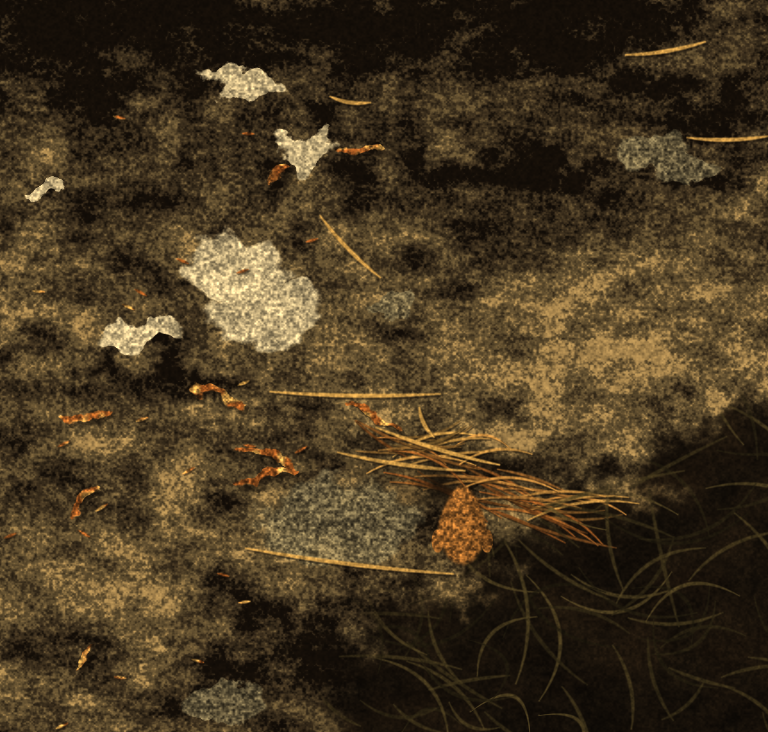
Write a WebGL 2 fragment shader that draws this texture.

```glsl
#version 300 es
precision highp float;
// Sunlit weathered rock with pale lichen, fallen needles and a small toad,
// bordered by grass in deep shade at the lower right. Layered noise tones the
// stone; soft blobs, warped ellipses and bent strands add the rest.
uniform vec2 u_resolution;
out vec4 outColor;

const vec3 SOIL = vec3(.08, .055, .03);
const vec3 EARTH = vec3(.23, .18, .11);
const vec3 STONE = vec3(.37, .3, .18);
const vec3 SUNLIT = vec3(.63, .5, .29);
const vec3 LICHEN = vec3(.85, .75, .54);
const vec3 SLATE = vec3(.47, .42, .29);
const vec3 AMBER = vec3(.86, .64, .3);
const vec3 RUST = vec3(.6, .32, .12);
const vec3 GRASS = vec3(.34, .28, .14);
const float BASE_TONE = .5;
const float MOTTLE = .9;
const float GRAIN = .5;

// Blobs and patches: centre, radii
const vec4 DARKS[10] = vec4[](vec4(.1, .98, .24, .08), vec4(.46, .97, .22, .08),
  vec4(.78, .98, .12, .05), vec4(.68, .915, .09, .022), vec4(.89, .85, .1, .04),
  vec4(.7, .74, .09, .06), vec4(.56, .76, .07, .03), vec4(.13, .86, .07, .035),
  vec4(.17, .475, .15, .02), vec4(.36, .06, .14, .1));
const vec4 LIGHTS[5] = vec4[](vec4(.62, .44, .24, .07), vec4(.86, .55, .18, .1),
  vec4(.99, .93, .08, .08), vec4(.16, .2, .14, .06), vec4(.02, .58, .06, .06));
const vec4 PALE[6] = vec4[](vec4(.306, .64, .068, .046), vec4(.342, .572, .07, .046),
  vec4(.319, .888, .046, .021), vec4(.402, .796, .037, .02), vec4(.182, .545, .055, .023),
  vec4(.065, .741, .018, .012));
const vec4 DULL[5] = vec4[](vec4(.845, .798, .05, .028), vec4(.895, .765, .036, .025),
  vec4(.514, .589, .025, .017), vec4(.44, .285, .105, .055), vec4(.293, .046, .052, .021));
// Strands: start, end
const vec4 CHIPS[9] = vec4[](vec4(.315, .388, .395, .362), vec4(.31, .337, .395, .362),
  vec4(.452, .45, .515, .412), vec4(.252, .47, .31, .45), vec4(.09, .43, .141, .428),
  vec4(.092, .3, .126, .334), vec4(.11, .085, .124, .114), vec4(.443, .792, .497, .8),
  vec4(.353, .741, .378, .77));
const vec4 STRAWS[9] = vec4[](vec4(.352, .465, .573, .462), vec4(.417, .705, .495, .621),
  vec4(.43, .868, .482, .86), vec4(.815, .925, .918, .943), vec4(.49, .416, .65, .365),
  vec4(.44, .382, .605, .357), vec4(.32, .251, .59, .216), vec4(.546, .443, .565, .403),
  vec4(.895, .812, 1, .814));

float hash(vec2 p) {
  vec3 q = fract(p.xyx * .1031);
  q += dot(q, q.yzx + 33.3);
  return fract((q.x + q.y) * q.z);
}
vec4 random4(int i, float seed) {
  vec2 k = vec2(i, seed);
  return vec4(hash(k), hash(k + 7.3), hash(k + 19.7), hash(k + 41.9));
}
float noise(vec2 p) {
  vec2 i = floor(p), f = fract(p), e = vec2(1, 0);
  f = f * f * (3. - 2. * f);
  return mix(mix(hash(i), hash(i + e), f.x), mix(hash(i + e.yx), hash(i + e.xx), f.x), f.y);
}
float fbm(vec2 p) {
  float sum = 0., amp = .5;
  for (int i = 0; i < 5; i++, amp *= .5) {
    sum += amp * noise(p);
    p = mat2(1.6, 1.2, -1.2, 1.6) * p + 17.;
  }
  return sum;
}
float blob(vec2 p, vec4 b) {
  vec2 d = (p - b.xy) / b.zw;
  return exp(-dot(d, d));
}
float ellipse(vec2 p, vec4 b) {
  return 1. - smoothstep(.9, 1.1, length((p - b.xy) / b.zw));
}
// Tapered line bowed sideways at its middle
float strand(vec2 p, vec4 s, float bow, float width) {
  vec2 ab = s.zw - s.xy, ap = p - s.xy;
  float len = length(ab), t = clamp(dot(ap, ab) / (len * len), 0., 1.);
  float bend = 4. * t * (1. - t), soft = .0007 + .7 / u_resolution.y;
  float d = length(ap - ab * t - vec2(-ab.y, ab.x) / len * bow * bend);
  float w = width * (.4 + .6 * bend);
  return 1. - smoothstep(w - soft, w + soft, d);
}
// Strand over its cast shadow
void lay(inout vec3 col, vec2 p, vec4 s, float bow, float width, vec3 tint) {
  col = mix(col, SOIL, .5 * strand(p + vec2(-width, width), s, bow, width));
  col = mix(col, tint, .9 * strand(p, s, bow, width));
}

void main() {
  vec2 uv = gl_FragCoord.xy / u_resolution;
  vec2 warp = vec2(fbm(uv * 28.), fbm(uv * 28. + 50.)) - .48, p = uv + .07 * warp;
  float grain = mix(noise(uv * 240.), noise(uv * 430.), .4) - .5;

  // Stone tone: mottling, streaks, broad light and dark
  float tone = BASE_TONE + MOTTLE * (fbm(uv * vec2(17, 25)) - .5 + warp.y) + GRAIN * grain;
  tone += .5 * (fbm(vec2(uv.x * 20., uv.y * 80. + uv.x * 9.)) - .48);
  tone -= .16 * smoothstep(.5, .9, uv.y);
  for (int i = 0; i < 5; i++) tone += .25 * blob(p, LIGHTS[i]);
  for (int i = 0; i < 10; i++) tone -= .42 * blob(p, DARKS[i]);
  vec3 col = mix(SOIL, EARTH, smoothstep(0., .36, tone));
  col = mix(col, STONE, smoothstep(.32, .62, tone));
  col = mix(col, SUNLIT, smoothstep(.6, 1., tone));

  // Lichen
  float dull = 0., pale = 0.;
  for (int i = 0; i < 5; i++) dull = max(dull, ellipse(p, DULL[i]));
  for (int i = 0; i < 6; i++) pale = max(pale, ellipse(p, PALE[i]));
  col = mix(col, SLATE * (1. + grain), .65 * dull);
  col = mix(col, LICHEN * (.92 + .4 * grain + .6 * warp.x), .95 * pale);

  // Shade boundary
  float shade = 1. - smoothstep(-.06, .03, uv.y + .13 - .6 * uv.x + .2 * warp.y);
  shade *= smoothstep(.39, .46, uv.x + .1 * warp.x);
  col = mix(col, SOIL * (.2 + 1.5 * fbm(uv * 18.)), .93 * shade);

  // Scattered flecks, chips, dry stem fan and straws
  vec3 bark = mix(RUST, AMBER, smoothstep(.4, .8, noise(uv * 90.))) * (1. + grain);
  for (int i = 0; i < 22; i++) {
    vec4 r = random4(i, 3.);
    vec2 a = r.xy * vec2(.42, 1);
    lay(col, uv, vec4(a, a + vec2(.014, .02 * r.z - .01)), 0., .002, bark);
  }
  for (int i = 0; i < 9; i++) lay(col, uv + .04 * warp, CHIPS[i], .003, .006, bark);
  col = mix(col, SOIL, .6 * blob(p, vec4(.6, .36, .12, .03)));
  for (int i = 0; i < 44; i++) {
    vec4 r = random4(i, 31.);
    vec2 a = vec2(.46 + .24 * r.x, .43 - .08 * r.y - .07 * r.x);
    vec4 s = vec4(a, a + vec2(.07 + .08 * r.y, .1 * r.z - .07));
    lay(col, uv, s, .03 * r.w - .012, .002, mix(RUST, AMBER, r.z) * (.5 + .6 * r.w));
  }
  for (int i = 0; i < 9; i++) lay(col, uv, STRAWS[i], -.004, .0028, AMBER);

  // Grass blades within the shade
  for (int i = 0; i < 90; i++) {
    vec4 r = random4(i, 61.);
    vec2 a = vec2(.42 + .6 * r.x, r.y * (.16 + .35 * r.x));
    float angle = 5.2 * r.z - 1.5;
    vec4 s = vec4(a, a + (.07 + .15 * r.y) * vec2(cos(angle), sin(angle)));
    col = mix(col, GRASS * (.3 + .8 * r.w), .7 * shade * strand(uv, s, .09 * r.w - .045, .0025));
  }

  // Toad: cast shadow, hind legs, tapered body
  col = mix(col, SOIL, .85 * blob(p, vec4(.565, .325, .03, .022)));
  vec2 body = uv - vec2(.602, .283);
  float legs = ellipse(vec2(abs(body.x), body.y), vec4(.032, -.022, .008, .016));
  body.x /= 1. - 6. * max(body.y, 0.) * step(body.y, .1);
  float toad = max(legs, ellipse(body, vec4(0, 0, .031, .053)));
  vec3 skin = mix(RUST, AMBER, .35) * (.85 + .8 * grain - 6. * max(body.x, 0.));
  col = mix(col, skin, toad);

  outColor = vec4(clamp(col * (1. + .6 * grain), 0., 1.), 1);
}
```
